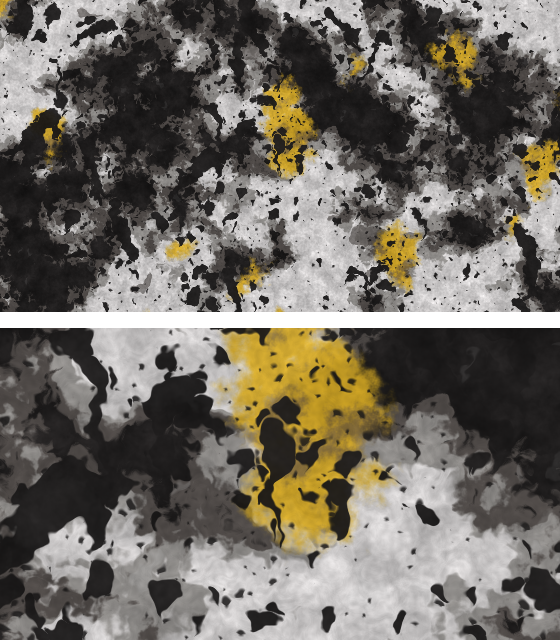
Top: the whole. Bottom: its middle third, enlarged.
This texture is drawn by a WebGL 1 fragment shader. Its source:

```glsl
precision highp float;
// Abstract ink painting: layered grey washes, black splatter and strokes, yellow stains on pale paper.
uniform vec2 u_resolution;

#define WASH_SCALE 3.7
#define WASH_CONTRAST 1.15
#define BAND_STRENGTH 1.2
#define BLEED 0.035
#define EDGE_SOFTNESS 0.0018
#define STROKE_SCALE 6.0
#define BLOT_SCALE 10.0
#define DROP_SCALE 22.0
#define SPECK_SCALE 52.0
#define STAIN_SCALE 2.8
#define STAIN_AMOUNT 0.68
#define GRAIN 0.09

const vec3 PAPER = vec3(0.785, 0.775, 0.775);
const vec3 MID_WASH = vec3(0.54, 0.53, 0.52);
const vec3 DARK_WASH = vec3(0.31, 0.29, 0.28);
const vec3 INK = vec3(0.115, 0.108, 0.108);
const vec3 YELLOW = vec3(0.82, 0.65, 0.14);
const vec3 OCHRE = vec3(0.52, 0.42, 0.21);

vec2 hash2(vec2 p) {
  vec3 a = fract(p.xyx * vec3(0.1031, 0.1030, 0.0973));
  a += dot(a, a.yzx + 33.33);
  return fract((a.xx + a.yz) * a.zy);
}

float cornerSlope(vec2 cell, vec2 offset) {
  float angle = 6.2832 * hash2(cell).x;
  return dot(vec2(cos(angle), sin(angle)), offset);
}

float gradientNoise(vec2 p) {
  vec2 i = floor(p), f = p - i;
  vec2 u = f * f * f * (f * (f * 6.0 - 15.0) + 10.0);
  vec2 e = vec2(1.0, 0.0);
  return mix(mix(cornerSlope(i, f), cornerSlope(i + e, f - e), u.x),
             mix(cornerSlope(i + e.yx, f - e.yx), cornerSlope(i + e.xx, f - e.xx), u.x), u.y);
}

float fbm(vec2 p) {
  float sum = 0.0, amp = 1.0;
  for (int i = 0; i < 6; i++) {
    sum += amp * gradientNoise(p);
    p = mat2(1.6, 1.2, -1.2, 1.6) * p + 7.3;
    amp *= 0.62;
  }
  return sum;
}

vec2 noiseOffset(vec2 p) {
  return vec2(gradientNoise(p), gradientNoise(p + 41.7));
}

// Distance to scattered, tapered and bent drops; presence thins them out.
float dropDistance(vec2 p, float scale, float size, float stretch, float presence, float seed) {
  p *= scale;
  vec2 base = floor(p);
  float nearest = 1.0;
  for (int j = -1; j <= 1; j++) {
    for (int i = -1; i <= 1; i++) {
      vec2 cell = base + vec2(float(i), float(j));
      vec2 r = hash2(cell + seed), s = hash2(cell + seed + 17.3);
      float rank = fract(7.0 * s.x + 5.0 * r.y);
      float grow = smoothstep(rank - 0.1, rank + 0.15, presence);
      float angle = 1.05 + 0.65 * cell.x / scale + (s.x - 0.5) * 1.6;
      float c = cos(angle), sn = sin(angle);
      vec2 q = p - cell - 0.5 - (r - 0.5) * 0.8;
      q = vec2(c * q.x + sn * q.y, c * q.y - sn * q.x);
      q.y += (r.x - 0.5) * q.x * q.x;
      float halfLength = max(stretch * (0.3 + 0.7 * s.y), 0.001);
      float t = clamp(q.x, -halfLength, halfLength);
      float width = size * mix(0.25, 1.0, s.y * s.y) * (0.7 + 0.4 * t / halfLength);
      nearest = min(nearest, length(q - vec2(t, 0.0)) - width * grow + 0.2 * (1.0 - grow));
    }
  }
  return nearest / scale;
}

float cover(float dist) {
  float e = max(EDGE_SOFTNESS, 0.7 / u_resolution.y);
  return 1.0 - smoothstep(-e, e, dist);
}

void main() {
  vec2 p = gl_FragCoord.xy / u_resolution.y;
  vec2 crumble = 0.013 * noiseOffset(p * 46.0) + 0.006 * noiseOffset(p * 95.0);
  vec2 ragged = p + 0.024 * noiseOffset(p * 17.0) + crumble;
  vec2 bled = p + BLEED * noiseOffset(p * 9.0) + crumble;
  float fine = fbm(p * 14.0 + 5.0);
  float mottle = fbm(ragged * 30.0 + 19.0);

  // Yellow stains: one large, the rest scattered
  float stain = dropDistance(ragged, STAIN_SCALE, 0.20, 0.15, STAIN_AMOUNT, 3.0);
  stain = min(stain, length((ragged - vec2(0.93, 0.55)) * vec2(1.2, 0.8)) - 0.09);

  // Ink density follows an arch across the sheet
  float arch = 0.72 - 0.5 * (p.x - 1.0) * (p.x - 1.0);
  float band = BAND_STRENGTH * (0.28 - abs(p.y - arch));
  float broad = band + WASH_CONTRAST * gradientNoise(p * WASH_SCALE);
  float density = band + WASH_CONTRAST * fbm(bled * WASH_SCALE);
  density -= 0.15 * (1.0 - smoothstep(0.0, 0.08, stain));
  float presence = clamp(0.55 + 0.7 * broad, 0.27, 0.92);

  // Washes, each with its own ragged edge
  vec3 color = PAPER * (1.0 + 0.10 * fine);
  color = mix(color, MID_WASH, smoothstep(-0.23, -0.08, density + 0.14 * fine));
  color = mix(color, DARK_WASH, smoothstep(-0.02, 0.10, density - 0.20 * fine));
  float greyDrops = cover(dropDistance(ragged + 3.1, 8.0, 0.26, 0.35, presence * 0.8, 29.0));
  color = mix(color, min(color, DARK_WASH), 0.65 * greyDrops);
  float inkWash = smoothstep(0.19, 0.33, density + 0.16 * mottle);
  color = mix(color, INK * (1.0 + 0.45 * fine), inkWash);

  // Pale flecks left open in the washes
  float flecks = cover(dropDistance(ragged + 5.7, 17.0, 0.26, 0.20, 0.38, 11.0));
  color = mix(color, color * 0.65 + 0.24, 0.65 * flecks * (1.0 - 0.6 * inkWash));
  color *= 1.0 + 0.14 * mottle;

  float stainCover = 1.0 - smoothstep(-0.022, 0.016, stain + 0.035 * fine);
  vec3 pigment = mix(YELLOW, OCHRE, smoothstep(-0.15, 0.45, fine + 0.6 * density));
  color = mix(color, pigment * (1.0 + 0.10 * mottle), 0.92 * stainCover);

  // Strokes, blots, drops and specks of black ink
  float ink = cover(dropDistance(ragged, STROKE_SCALE, 0.17, 0.62, presence, 51.0));
  ink = max(ink, cover(dropDistance(ragged, BLOT_SCALE, 0.36, 0.15, presence * 0.85, 73.0)));
  ink = max(ink, cover(dropDistance(ragged, 15.0, 0.32, 0.25, presence * 0.8, 211.0)));
  ink = max(ink, cover(dropDistance(ragged, DROP_SCALE, 0.30, 0.16, presence, 97.0)));
  ink = max(ink, 0.9 * cover(dropDistance(p + 0.5 * crumble, SPECK_SCALE, 0.27, 0.06, presence, 131.0)));
  color = mix(color, INK * (0.9 + 0.3 * fine), ink * 0.95);

  // Paper grain
  color *= 1.0 + GRAIN * (gradientNoise(p * 130.0) + 0.5 * fine);
  gl_FragColor = vec4(clamp(color, 0.0, 1.0), 1.0);
}
```
